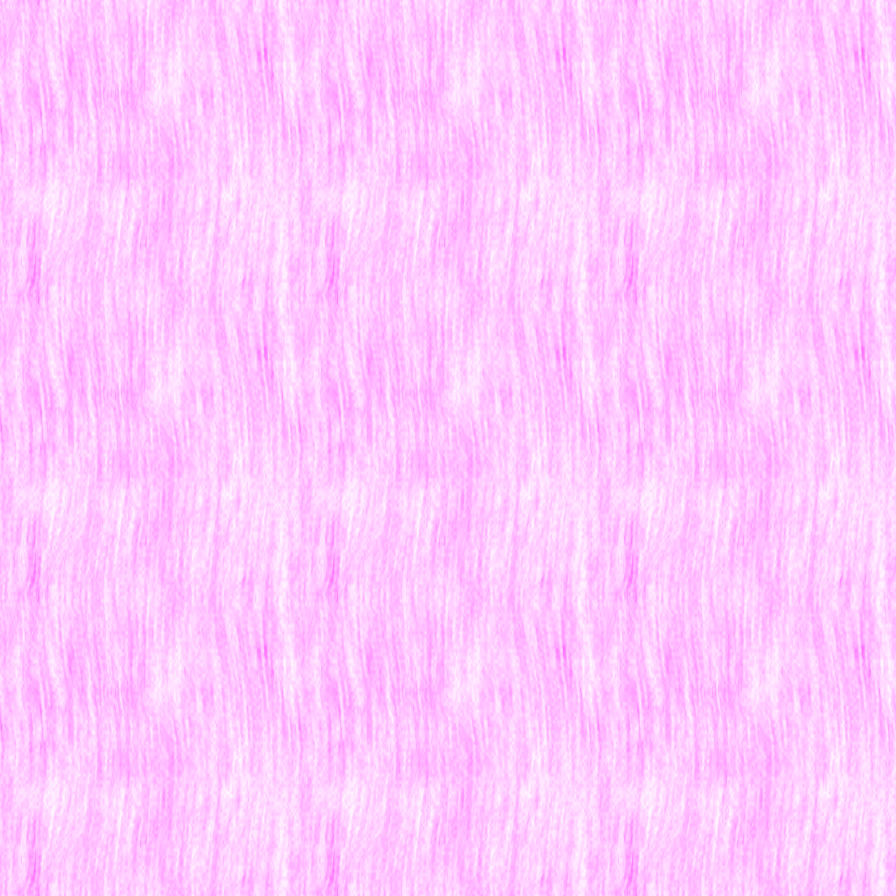
A WebGL 1 fragment shader for this texture:

```glsl
precision highp float;
// Pale pink brushed wood grain: a 3 by 3 repeat of slanted fibres, dark streaks and worn light bands.

uniform vec2 u_resolution;

const float REPEATS = 3.0;
const float TAU = 6.2831853;
const vec2 FIBRE_CELLS = vec2(112.0, 9.0);
const vec2 STRAND_CELLS = vec2(46.0, 4.0);
const vec2 PORE_CELLS = vec2(128.0, 16.0);
const vec2 SPECK_CELLS = vec2(160.0, 84.0);
const vec2 CLOUD_CELLS = vec2(9.0, 7.0);
const float FIBRE_DEPTH = 0.19;
const float STRAND_DEPTH = 0.11;
const float SPECK_DEPTH = 0.13;
const float CLOUD_DEPTH = 0.09;
const float PORE_DEPTH = 0.14;
const float BASE_GREEN = 0.787;
const vec2 GREEN_RANGE = vec2(0.42, 0.95);

float hash(vec2 p) {
  return fract(sin(dot(p, vec2(127.1, 311.7))) * 43758.5453);
}

// Value noise over the unit tile, wrapping after a whole number of cells.
float noise(vec2 tile, vec2 cells, float seed) {
  vec2 p = tile * cells;
  vec2 i = floor(p);
  vec2 f = fract(p);
  f = f * f * (3.0 - 2.0 * f);
  vec2 a = mod(i, cells);
  vec2 b = mod(i + 1.0, cells);
  float low = mix(hash(a + seed), hash(vec2(b.x, a.y) + seed), f.x);
  float high = mix(hash(vec2(a.x, b.y) + seed), hash(b + seed), f.x);
  return mix(low, high, f.y);
}

// Soft slanted stroke that wraps around the tile.
float streak(vec2 tile, vec2 centre, vec2 size, float slant) {
  vec2 d = fract(tile - centre + 0.5) - 0.5;
  d.x -= slant * d.y;
  d /= size;
  return exp(-dot(d, d));
}

float darkStreaks(vec2 t) {
  float s = 0.07 * streak(t, vec2(0.12, 0.62), vec2(0.035, 0.20), -0.03);
  s += 0.09 * streak(t, vec2(0.11, 0.10), vec2(0.035, 0.14), -0.10);
  s += 0.07 * streak(t, vec2(0.89, 0.80), vec2(0.055, 0.19), -0.15);
  s += 0.06 * streak(t, vec2(0.99, 0.58), vec2(0.025, 0.12), -0.10);
  s += 0.06 * streak(t, vec2(0.48, 0.20), vec2(0.035, 0.14), -0.15);
  s += 0.08 * streak(t, vec2(0.74, 0.20), vec2(0.018, 0.08), 0.15);
  s += 0.07 * streak(t, vec2(0.81, 0.04), vec2(0.030, 0.03), 0.0);
  s += 0.04 * streak(t, vec2(0.40, 0.68), vec2(0.120, 0.09), 0.0);
  return s;
}

float lightStreaks(vec2 t) {
  float s = 0.09 * streak(t, vec2(0.97, 0.83), vec2(0.014, 0.19), -0.20);
  s += 0.09 * streak(t, vec2(0.945, 0.17), vec2(0.016, 0.15), -0.08);
  s += 0.05 * streak(t, vec2(0.78, 0.80), vec2(0.028, 0.22), 0.0);
  s += 0.05 * streak(t, vec2(0.14, 0.33), vec2(0.100, 0.04), 0.0);
  s += 0.03 * streak(t, vec2(0.62, 0.37), vec2(0.200, 0.05), 0.0);
  s += 0.03 * streak(t, vec2(0.64, 0.12), vec2(0.080, 0.18), 0.0);
  s += 0.04 * streak(t, vec2(0.19, 0.13), vec2(0.030, 0.18), -0.05);
  s += 0.05 * streak(t, vec2(0.93, 0.985), vec2(0.120, 0.007), 0.0);
  return s;
}

void main() {
  vec2 tile = fract(gl_FragCoord.xy / u_resolution * REPEATS);

  // Bend the fibres sideways without breaking the wrap.
  vec2 bent = tile;
  bent.x += 0.014 * sin(TAU * (tile.y + 0.25));
  bent.x += 0.035 * (noise(tile, vec2(4.0, 3.0), 3.0) - 0.5);
  bent.x += 0.008 * (noise(tile, vec2(14.0, 12.0), 7.0) - 0.5);

  // Grain layers, from long fibres to fine specks.
  float fibre = noise(bent, FIBRE_CELLS, 11.0);
  float strand = noise(bent, STRAND_CELLS, 23.0);
  float pore = smoothstep(0.68, 1.0, noise(bent, PORE_CELLS, 37.0));
  float speck = noise(bent, SPECK_CELLS, 41.0);
  float cloud = noise(tile, CLOUD_CELLS, 53.0);

  // Larger strokes, broken up by the fibres.
  vec2 frayed = tile + vec2(0.016 * (strand - 0.5), 0.06 * (fibre - 0.5));
  float dark = darkStreaks(frayed);
  float light = lightStreaks(frayed);

  float green = BASE_GREEN;
  green += FIBRE_DEPTH * (fibre - 0.5) + STRAND_DEPTH * (strand - 0.5);
  green += SPECK_DEPTH * (speck - 0.5) + CLOUD_DEPTH * (cloud - 0.5);
  green -= PORE_DEPTH * pore * (0.5 + 12.0 * dark);
  green += light - dark * (1.4 - 0.8 * fibre);

  gl_FragColor = vec4(1.0, clamp(green, GREEN_RANGE.x, GREEN_RANGE.y), 1.0, 1.0);
}
```
